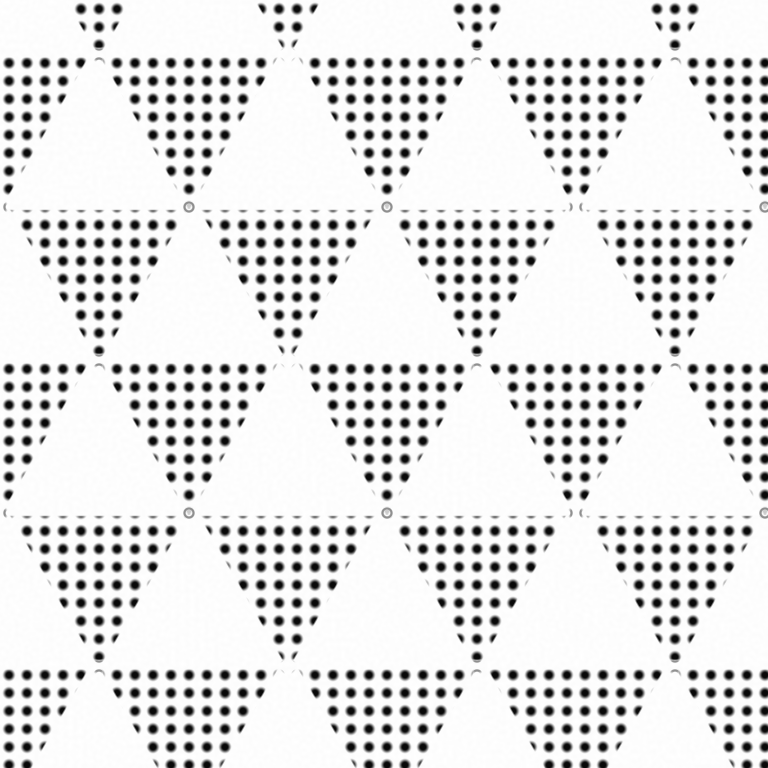
A WebGL 1 fragment shader for this pattern:

```glsl
precision highp float;
// Staggered rows of downward triangles cut from one grid of soft black dots.

uniform vec2 u_resolution;

#define DOTS_ACROSS 42.6667   // dot pitches across the canvas
#define REPEATS 4.0           // triangles per row
#define ROW_HEIGHT 8.5        // in dot pitches, like all lengths below
#define ROW_TOP 3.11          // offset of the first full row
#define TIP_OVERLAP 0.06      // how far a tip passes its row
#define EDGE_SLOPE 0.577      // half width gained per unit of height
#define CUT_SOFTNESS 0.07
#define DOT_CORE 0.122        // solid black inside
#define DOT_RIM 0.40          // fully faded outside
#define INK 0.03
#define PAPER 0.993
#define GRAIN 0.012

vec2 hashGradient(vec2 cell) {
  float angle = 6.2832 * fract(sin(dot(cell, vec2(127.1, 311.7))) * 43758.5);
  return vec2(cos(angle), sin(angle));
}

float gradientNoise(vec2 p) {
  vec2 i = floor(p), f = p - i;
  vec2 u = f * f * (3.0 - 2.0 * f);
  vec2 e = vec2(1.0, 0.0);
  float low = mix(dot(hashGradient(i), f),
                  dot(hashGradient(i + e.xy), f - e.xy), u.x);
  float high = mix(dot(hashGradient(i + e.yx), f - e.yx),
                   dot(hashGradient(i + e.xx), f - e.xx), u.x);
  return mix(low, high, u.y);
}

// Nearest tip of a row, snapped to half a dot pitch.
float tipX(float x, float row) {
  float spacing = DOTS_ACROSS / REPEATS;
  float stagger = 0.5 * mod(row, 2.0);
  float index = floor(x / spacing - stagger + 0.5);
  return 0.5 * floor(2.0 * spacing * (index + stagger) + 0.5);
}

// Coverage of the triangles, worn pale close to each tip.
float triangleMask(vec2 p) {
  float row = floor((p.y - ROW_TOP) / ROW_HEIGHT);
  float depth = p.y - ROW_TOP - row * ROW_HEIGHT;
  float toTip = ROW_HEIGHT + TIP_OVERLAP - depth;
  float side = 0.866 * (EDGE_SLOPE * toTip - abs(p.x - tipX(p.x, row)));
  float inside = smoothstep(-CUT_SOFTNESS, CUT_SOFTNESS, side);
  float belowTop = smoothstep(0.0, 2.0 * CUT_SOFTNESS, depth);
  return inside * belowTop * mix(0.2, 1.0, smoothstep(0.42, 0.6, toTip));
}

// Faint traces of dot outlines where the tips meet the next row.
float tipResidue(vec2 p, float dotDistance) {
  float border = floor((p.y - ROW_TOP) / ROW_HEIGHT + 0.5);
  vec2 tip = vec2(tipX(p.x, border - 1.0), ROW_TOP + border * ROW_HEIGHT - 0.1);
  float near = 1.0 - smoothstep(0.28, 0.5, length(p - tip));
  float ring = 1.0 - smoothstep(0.02, 0.11, abs(dotDistance - 0.25));
  return 0.45 * near * ring;
}

void main() {
  // Dot pitches, measured downward from the top edge.
  vec2 uv = gl_FragCoord.xy / u_resolution;
  vec2 p = vec2(uv.x, 1.0 - uv.y) * DOTS_ACROSS;

  float dotDistance = length(fract(p) - 0.5);
  float dots = 1.0 - smoothstep(DOT_CORE, DOT_RIM, dotDistance);
  float ink = max(dots * triangleMask(p), tipResidue(p, dotDistance));

  float paper = PAPER + GRAIN * gradientNoise(p * 3.7);
  gl_FragColor = vec4(vec3(mix(paper, INK, ink)), 1.0);
}
```
